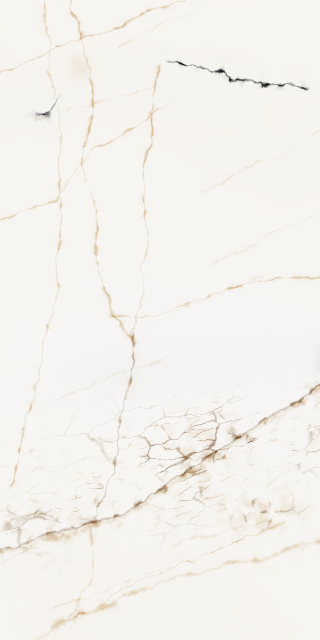
Reproduce this texture procedurally as a Shadertoy shader.

```glsl
// Cream marble slab: hair-thin gold and brown veins, two black fissures, a crackled band.
// Veins are bent paths whose domain is warped by layered sines;
// the crackle comes from cellular edges, with faint clouds underneath.

const vec3 CREAM = vec3(.968, .959, .943);
const vec3 MILK  = vec3(.970, .965, .959);
const vec3 GREY  = vec3(.86, .86, .86);
const vec3 GOLD  = vec3(.80, .66, .45);
const vec3 BROWN = vec3(.42, .26, .11);
const vec3 BLACK = vec3(.08, .08, .09);

vec2 hash2(vec2 p) {
    vec3 q = fract(p.xyx * vec3(.1031, .1030, .0973));
    q += dot(q, q.yzx + 33.33);
    return fract((q.xx + q.yz) * q.zy);
}

// Layered, rotated sines, roughly -1 to 1
float ripple(vec2 p) {
    float sum = 0., amp = .5;
    for (int i = 0; i < 5; i++) {
        p = mat2(.8, -.6, .6, .8) * p * 1.9 + 1.7;
        sum += amp * sin(p.x + 1.4 * sin(p.y));
        amp *= .56;
    }
    return sum;
}

// Bends the plane so that straight paths turn ragged
vec2 warp(vec2 p, float scale, float amount) {
    return p + amount * vec2(ripple(p * scale), ripple(p.yx * scale + 5.));
}

// Gap between the two nearest cell centres; zero on cell borders
float cellEdge(vec2 p) {
    vec2 cell = floor(p);
    float near = 9., next = 9.;
    for (int y = -1; y <= 1; y++)
    for (int x = -1; x <= 1; x++) {
        vec2 c = cell + vec2(x, y);
        float d = length(c + hash2(c) - p);
        next = min(next, max(near, d));
        near = min(near, d);
    }
    return next - near;
}

float crackle(vec2 p, float width) {
    return 1. - smoothstep(0., width, cellEdge(p));
}

float segment(vec2 p, vec2 a, vec2 b) {
    vec2 ab = b - a;
    return length(p - a - ab * clamp(dot(p - a, ab) / dot(ab, ab), 0., 1.));
}

float spot(vec2 p, vec2 centre, vec2 size) {
    vec2 q = (p - centre) / size;
    return exp(-dot(q, q));
}

// Ink of a vein through four points: thin worn core, grainy stain, faded ends
float vein(vec2 p, vec2 a, vec2 b, vec2 c, vec2 d, float width, float wear) {
    float dist = min(segment(p, a, b), min(segment(p, b, c), segment(p, c, d)));
    float w = max(width * mix(.6, 1.1, wear), .5 / iResolution.x);
    float core = exp(-dist * dist / (w * w)) * mix(.4, 1., wear);
    float stain = .25 * wear * wear * exp(-dist / (width * 2.5));
    return (core + stain) * smoothstep(-.02, .03, min(distance(p, a), distance(p, d)));
}

void mainImage(out vec4 fragColor, in vec2 fragCoord) {
    vec2 p = fragCoord / iResolution.x;
    vec2 w = warp(warp(p, 34., .0045), 9., .011);
    float cloud = ripple(p * vec2(1.6, 3.2) + 8.);
    float grain = ripple(p * 36. + 3.);
    float wear = smoothstep(-.5, .9, grain + .6 * ripple(p * 6. + 1.));

    // Ground and grey haze
    vec3 col = mix(CREAM, MILK, spot(p, vec2(.6, .85), vec2(.9, .35))) + .003 * cloud;
    float haze = spot(p - vec2(0., .12 * p.x), vec2(.62, .80), vec2(.35, .08));
    haze = haze * (.2 + .2 * cloud) + .4 * spot(w, vec2(.99, .88), vec2(.015, .05));
    col = mix(col, GREY, clamp(haze, 0., 1.));

    // Steep gold veins
    float gold = .55 * vein(w, vec2(.19, 1.68), vec2(.19, 1.38), vec2(.17, 1.06), vec2(.04, .48), .003, wear);
    gold += .6 * vein(w, vec2(.20, 2.1), vec2(.29, 1.72), vec2(.26, 1.5), vec2(.27, 1.42), .004, wear);
    gold += .5 * vein(w, vec2(.29, 1.4), vec2(.31, 1.15), vec2(.35, 1.01), vec2(.42, .94), .004, wear);
    gold += .55 * vein(w, vec2(.5, 1.8), vec2(.45, 1.45), vec2(.46, 1.2), vec2(.41, .94), .003, wear);
    gold += .4 * vein(w, vec2(.13, 2.1), vec2(.14, 1.9), vec2(.16, 1.78), vec2(.18, 1.68), .004, wear);
    gold += .35 * vein(w, vec2(.29, .36), vec2(.29, .2), vec2(.24, .1), vec2(.2, .05), .004, wear);

    // Slanted gold veins
    gold += .6 * vein(w, vec2(-.1, 1.73), vec2(.2, 1.86), vec2(.4, 1.93), vec2(.6, 2.01), .003, wear);
    gold += .45 * vein(w, vec2(-.1, 1.29), vec2(.18, 1.38), vec2(.29, 1.53), vec2(.54, 1.68), .003, wear);
    gold += .45 * vein(w, vec2(.34, 1.01), vec2(.52, 1.02), vec2(.76, 1.12), vec2(1.1, 1.15), .003, wear);
    gold += .4 * vein(w, vec2(.1, 0.), vec2(.25, .08), vec2(.55, .19), vec2(1.1, .33), .008, wear);
    gold += .4 * vein(w, vec2(.2, .05), vec2(.45, .19), vec2(.65, .27), vec2(.88, .37), .003, wear);

    // Faint hairlines, scattered with a shared slope
    for (int i = 0; i < 9; i++) {
        vec2 r = hash2(vec2(i, 7));
        vec2 a = vec2(r.x * .8 - .1, .08 + .22 * float(i));
        vec2 run = vec2(.14, .03 + .04 * r.y);
        gold += .17 * vein(w, a, a + run, a + 2. * run, a + 3. * run, .003, wear);
    }
    gold += .15 * spot(w, vec2(.25, 1.79), vec2(.035, .04));

    // Broad brown vein and the stem that meets it
    float brown = .6 * vein(w, vec2(-.1, .26), vec2(.38, .39), vec2(.75, .64), vec2(1.1, .85), .0045, wear);
    float stem = vein(w, vec2(.42, .98), vec2(.4, .8), vec2(.35, .52), vec2(.3, .38), .003, wear);
    brown += .3 * stem + .5 * wear * wear * spot(w, vec2(.78, .65), vec2(.07, .02));
    gold += .4 * stem;
    gold += .35 * vein(w, vec2(-.1, .25), vec2(.38, .38), vec2(.75, .63), vec2(1.1, .84), .009, wear);

    // Broken crackle around the brown vein, coarse and fine
    vec2 tilted = vec2(w.x, w.y - .28 * w.x);
    float band = spot(tilted, vec2(.6, .4), vec2(.7, .15));
    float broken = smoothstep(-.3, .6, ripple(p * 5. + 21.) + .4 * grain);
    float coarse = crackle(tilted * vec2(6., 15.), .07);
    float fine = crackle(tilted * vec2(10., 27.) + 4., .09);
    brown += band * broken * (.5 * coarse + .3 * fine * wear);
    gold += band * (.3 * fine * wear + .15 * broken * wear * wear);
    float knot = wear * spot(w, vec2(.82, .41), vec2(.09, .045));
    brown += .5 * knot * crackle(w * vec2(15., 22.), .2);
    gold += .3 * knot;

    // Black fissures
    vec2 jag = warp(w, 16., .008);
    float black = vein(jag, vec2(.52, 1.81), vec2(.7, 1.78), vec2(.72, 1.75), vec2(.97, 1.73), .004, wear);
    black += .9 * vein(jag, vec2(.11, 1.65), vec2(.16, 1.65), vec2(.18, 1.67), vec2(.19, 1.69), .004, wear);

    col = mix(col, GOLD, clamp(gold, 0., .9));
    col = mix(col, BROWN, clamp(brown, 0., .9));
    fragColor = vec4(mix(col, BLACK, clamp(black, 0., .95)), 1.);
}
```
